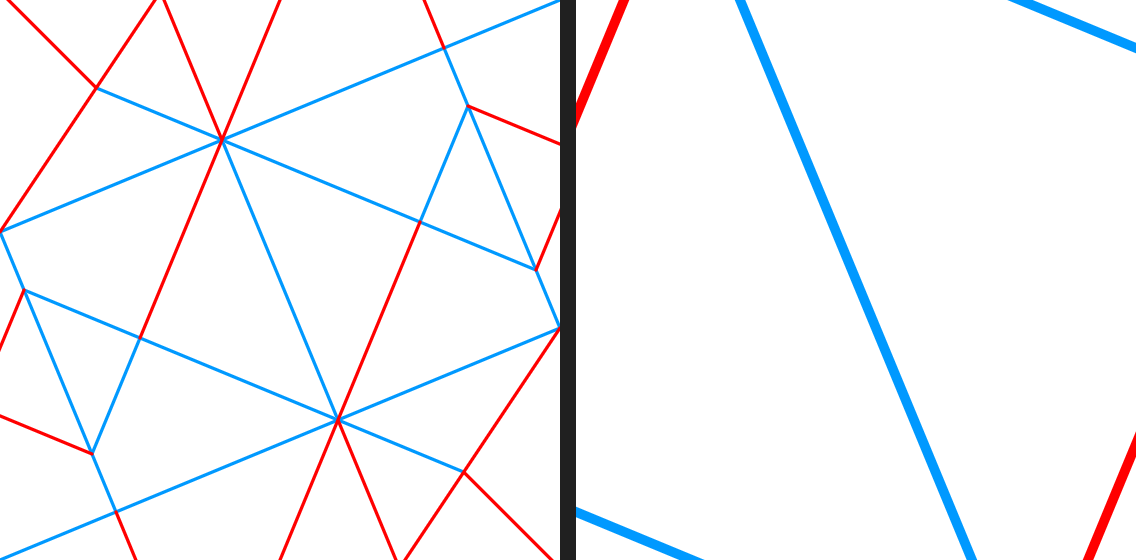
Left, the full canvas; right, a detail of the centre.
Write a Shadertoy shader that draws this pattern.

```glsl
// A square crease diagram: thin blue and red folds on white paper.
// Half of the folds are distance-tested as segments; a half turn about the
// centre supplies the rest. Most slopes are multiples of 22.5 degrees.

// Distance from p to the segment a-b
float segment(vec2 p, vec2 a, vec2 b) {
    vec2 ap = p - a, ab = b - a;
    return length(ap - ab * clamp(dot(ap, ab) / dot(ab, ab), 0.0, 1.0));
}

// Distances to the nearest blue (x) and red (y) fold of one half
vec2 foldDistances(vec2 p) {
    float k = sqrt(2.0) - 1.0; // tan(22.5 degrees)

    // Junctions
    vec2 hub = vec2(-0.25 * k, 0.25);
    vec2 sideEnd = vec2(-0.5, 0.5 * k * k);
    vec2 flapTip = vec2(-0.3281, 0.3430);
    vec2 cross = vec2(0.25, 0.25 * k);
    vec2 upperKink = vec2(0.25 + 0.5 * k * k, 0.75 * k);
    vec2 lowerKink = vec2(0.5 - 0.25 * k * k, 0.25 * k - 0.5 * k * k);
    vec2 rimJoint = vec2(0.5 - 0.5 * k, k);

    // Blue folds
    float blue = segment(p, sideEnd, vec2(0.5));
    blue = min(blue, segment(p, flapTip, lowerKink));
    blue = min(blue, segment(p, hub, -hub));
    blue = min(blue, segment(p, -sideEnd, rimJoint));
    blue = min(blue, segment(p, cross, upperKink));

    // Red folds, run slightly past the paper edge where they leave it
    float red = segment(p, sideEnd, mix(sideEnd, flapTip, 1.7));
    red = min(red, segment(p, flapTip, flapTip + vec2(-0.18, 0.18)));
    red = min(red, segment(p, hub, hub + 0.27 * vec2(-k, 1.0)));
    red = min(red, segment(p, hub, hub + 0.27 * vec2(k, 1.0)));
    red = min(red, segment(p, rimJoint, rimJoint + 0.1 * vec2(-k, 1.0)));
    red = min(red, segment(p, upperKink, upperKink + 0.18 * vec2(1.0, -k)));
    red = min(red, segment(p, cross, -hub));
    red = min(red, segment(p, lowerKink, lowerKink + 0.12 * vec2(k, 1.0)));
    return vec2(blue, red);
}

void mainImage(out vec4 fragColor, in vec2 fragCoord) {
    float size = min(iResolution.x, iResolution.y);
    vec2 p = (fragCoord - 0.5 * iResolution.xy) / size;

    // Join both halves and turn distances into smooth line coverage
    vec2 d = min(foldDistances(p), foldDistances(-p));
    vec2 ink = clamp((0.0029 - d) * size + 0.5, 0.0, 1.0);

    vec3 colour = mix(vec3(1.0), vec3(0.0, 0.6, 1.0), ink.x);
    colour = mix(colour, vec3(1.0, 0.0, 0.0), ink.y);
    fragColor = vec4(colour, 1.0);
}
```
